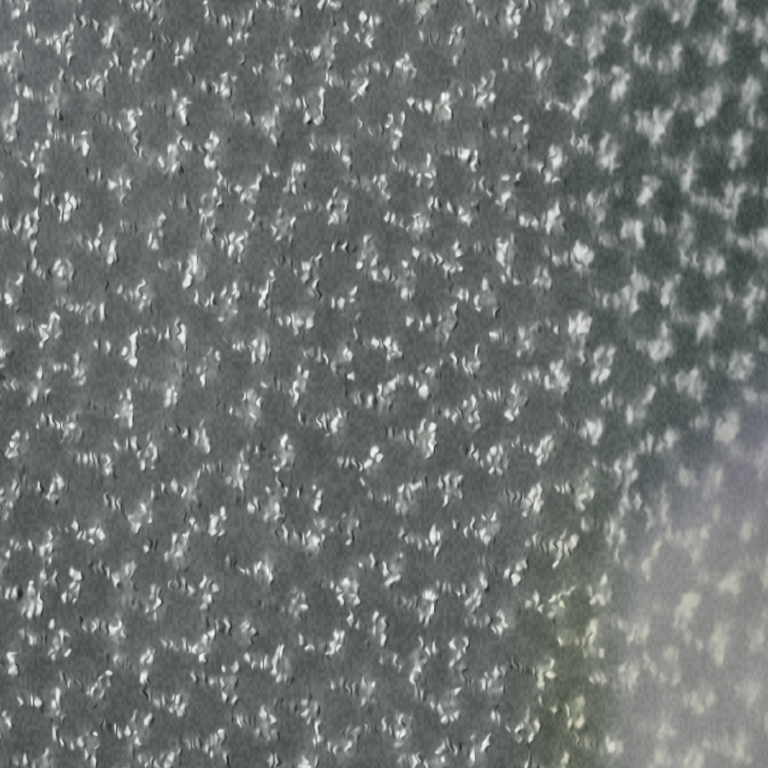
This texture is drawn by a three.js fragment shader. Its source:

```glsl
varying vec2 vUv;

vec2 hash2(vec2 p) {
  vec3 q = fract(p.xyx * vec3(0.1031, 0.1030, 0.0973));
  q += dot(q, q.yzx + 33.33);
  return fract((q.xx + q.yz) * q.zy);
}

float noise(vec2 p) {
  vec2 i = floor(p), f = fract(p);
  f = f * f * (3.0 - 2.0 * f);
  return mix(mix(hash2(i).x, hash2(i + vec2(1.0, 0.0)).x, f.x),
             mix(hash2(i + vec2(0.0, 1.0)).x, hash2(i + 1.0).x, f.x), f.y);
}

float blob(vec2 p, vec2 size) {
  p /= size;
  return exp(-dot(p, p));
}

void main() {
  vec2 uv = vUv;
  vec2 bend = vec2(noise(uv * 5.0 + 20.0), noise(uv * 5.0 + 60.0)) - 0.5;
  vec2 ragged = vec2(noise(uv * 130.0 + 15.0), noise(uv * 130.0 + 55.0)) - 0.5;

  // Focus falls off to the right, haze fills the lower right corner
  float blur = smoothstep(0.62, 0.95, uv.x + 0.08 * (uv.y - 0.5));
  float haze = smoothstep(0.73, 0.86, uv.x) * smoothstep(-0.06, 0.14, uv.x - 0.46 - uv.y);
  float soft = 1.0 + 0.9 * blur;
  vec2 p = uv - vec2(0.511, 0.55) + 0.014 * bend + 0.006 * ragged;

  // Skewed weave lattice, summed over neighbouring crossings
  vec2 home = floor(vec2(17.54 * p.x - 3.71 * p.y, 14.06 * p.y - 5.85 * p.x) + 0.5);
  float sheen = 0.0, glint = 0.0, gap = 0.0;
  for (int j = -1; j <= 1; j++) {
    for (int i = -1; i <= 1; i++) {
      vec2 cell = home + vec2(float(i), float(j));
      vec2 rnd = hash2(cell + 71.0);
      vec2 d = p - cell.x * vec2(0.0625, 0.026) - cell.y * vec2(0.0165, 0.078);
      d -= (rnd - 0.5) * 0.014;

      // Upright tuft with scattered glints
      vec2 warp = vec2(d.x - 0.12 * d.y, d.y);
      sheen += (0.6 + 0.6 * rnd.x) * blob(warp, vec2(0.0118, 0.0215) * (0.9 + 0.1 * soft));
      for (int k = 0; k < 10; k++) {
        vec2 seed = hash2(cell * 7.3 + float(k) * 13.7 + 211.0);
        vec2 power = hash2(seed * 91.0 + cell + 37.0);
        vec2 spot = warp - (seed - 0.5) * vec2(0.024, 0.043);
        glint += 1.6 * power.x * power.x * blob(spot, vec2(0.0024, 0.0028 + 0.0032 * power.y) * soft);
        gap += 0.75 * power.y * blob(spot - vec2(0.0045, -0.004), vec2(0.0018, 0.005));
      }

      // Sloping row of short upright fibres
      vec2 weft = d - vec2(-0.033, 0.0045);
      weft.y += 0.3 * weft.x;
      sheen += (0.2 + 0.6 * rnd.y) * blob(weft, vec2(0.018, 0.0095) * (0.9 + 0.1 * soft));
      for (int k = 0; k < 5; k++) {
        vec2 seed = hash2(cell * 5.9 + float(k) * 17.1 + 431.0);
        vec2 spot = weft - vec2((float(k) - 2.0) * 0.0078, 0.0) - (seed - 0.5) * vec2(0.008, 0.014);
        glint += 1.3 * seed.x * seed.x * blob(spot, vec2(0.0021, 0.0035 + 0.003 * seed.y) * soft);
        gap += 0.9 * seed.y * blob(spot - vec2(0.0044, -0.003), vec2(0.0018, 0.0065));
      }
    }
  }
  sheen = min(sheen, 1.2);

  // Cloth tone with cloudy light, mottling and fibre grain
  float cloud = noise(uv * 4.0 + 8.0) - 0.5;
  float mottle = noise(uv * 38.0 + 30.0) - 0.5;
  float grain = noise(uv * vec2(300.0, 190.0)) - 0.5;
  float speck = noise(uv * vec2(190.0, 130.0) + 90.0);
  vec3 color = vec3(0.358, 0.38, 0.375) + 0.05 * cloud + 0.06 * mottle + 0.085 * grain;
  color += vec3(0.03, 0.03, 0.04) * smoothstep(0.4, 0.0, uv.x) * uv.y;
  color -= vec3(0.08, 0.06, 0.06) * blur * (1.0 - min(sheen, 1.0));
  color += vec3(0.205, 0.205, 0.19) * sheen * (0.3 + 1.1 * speck) * (1.0 - 0.2 * blur);
  color -= 0.24 * min(gap, 1.0) * (1.0 - 0.75 * blur);

  // Faint olive fringe and pale violet haze
  float olive = blob(uv - vec2(0.75, 0.1), vec2(0.065, 0.24));
  color += vec3(0.025, 0.025, -0.025) * olive;
  vec3 hazeColor = mix(vec3(0.6, 0.6, 0.59), vec3(0.49, 0.48, 0.54), smoothstep(0.2, 0.5, uv.y));
  hazeColor += 0.06 * (noise(uv * 9.0 + 44.0) - 0.5);
  color = mix(color, hazeColor + 0.06 * sheen + 0.05 * grain, 0.82 * haze);

  // Bright glints, dimmer out of focus
  float shine = 1.0 - exp(-1.9 * glint * (1.0 - 0.5 * blur));
  vec3 tint = mix(vec3(0.97, 0.97, 0.97), vec3(0.94, 0.93, 0.83), max(olive, haze));
  color = mix(color, tint, shine * (0.95 - 0.25 * blur - 0.25 * haze));

  gl_FragColor = vec4(clamp(color, 0.0, 1.0), 1.0);
}
```
